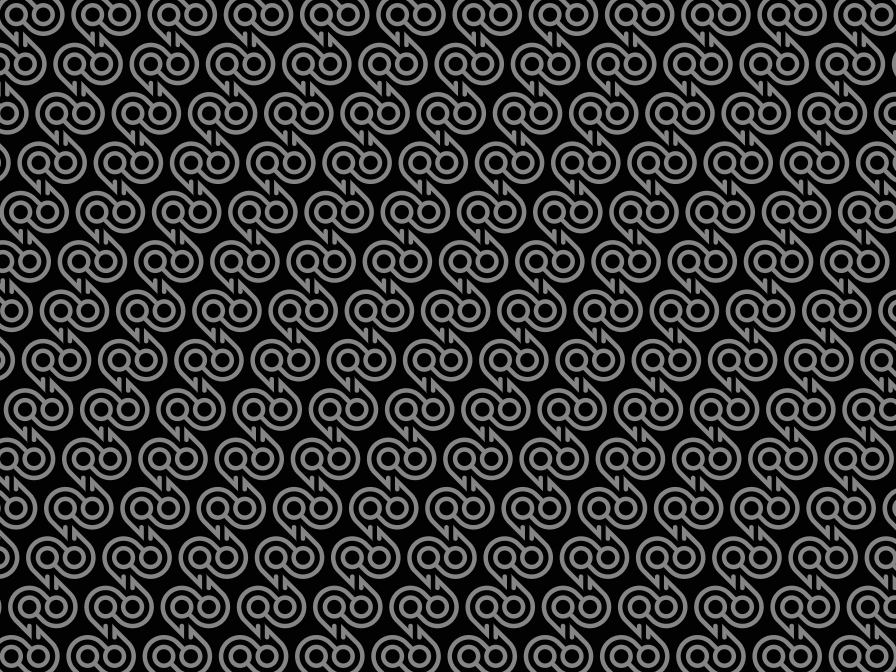
Give the GLSL for this pattern, as a Shadertoy shader.

```glsl
// Grey line ornament on black: pairs of ringed eyes wrapped by half circles,
// chained diagonally by hooked links. One half motif is built from distance
// functions, turned by 180 degrees, and repeated on a sheared lattice.

float segmentDistance(vec2 p, vec2 a, vec2 b) {
    vec2 ap = p - a, ab = b - a;
    return length(ap - ab * clamp(dot(ap, ab) / dot(ab, ab), 0.0, 1.0));
}

// Distance to the centre lines of half a motif, with its eye at the origin.
// The wrapping arc has radius 1.
float halfMotif(vec2 p, float halfWidth) {
    const float DIAG = 0.70710678;
    vec2 arcEnd = vec2(DIAG);
    vec2 corner = vec2(0.0, -2.0 * DIAG);

    // Eye ring
    float d = abs(length(p) - 0.49);

    // Upper left half circle, and its tangent running into the other eye
    if (p.y > p.x) d = min(d, abs(length(p) - 1.0));
    d = min(d, segmentDistance(p, arcEnd, arcEnd + 0.51 * vec2(DIAG, -DIAG)));

    // Lower tangent, turning back up into a short bar
    d = min(d, segmentDistance(p, -arcEnd, corner));
    d = min(d, segmentDistance(p, corner, vec2(0.0, -1.0)));

    // Pointed mitre on the turn
    vec2 c = p - corner;
    float wedge = max(c.x, -DIAG * (c.x + c.y));
    float cut = halfWidth - dot(c, vec2(0.3827, -0.9239));
    return min(d, max(wedge, cut));
}

// Both halves about the middle of the motif
float motif(vec2 p, float halfWidth) {
    vec2 eye = vec2(-0.7071, 0.0);
    return min(halfMotif(p - eye, halfWidth), halfMotif(-p - eye, halfWidth));
}

void mainImage(out vec4 fragColor, in vec2 fragCoord) {
    // Units of the wrapping arc's radius, measured from the canvas centre
    float unit = 0.02836 * iResolution.y;
    vec2 p = (fragCoord - 0.5 * iResolution.xy) / unit - vec2(-2.657, 3.912);

    float rowHeight = 2.59;
    float columnWidth = 4.0;
    float rowSlip = 0.943;
    float halfWidth = 0.118;

    // Links reach into the rows above and below
    float nearestRow = round(p.y / rowHeight);
    float d = 1e3;
    for (int i = -1; i <= 1; i++) {
        float row = nearestRow + float(i);
        vec2 q = p - row * vec2(rowSlip, rowHeight);
        q.x -= columnWidth * round(q.x / columnWidth);
        d = min(d, motif(q, halfWidth));
    }

    // Stroke with an edge about one pixel wide
    float ink = clamp(0.5 - (d - halfWidth) * unit, 0.0, 1.0);
    fragColor = vec4(vec3(mix(0.008, 0.52, ink)), 1.0);
}
```
